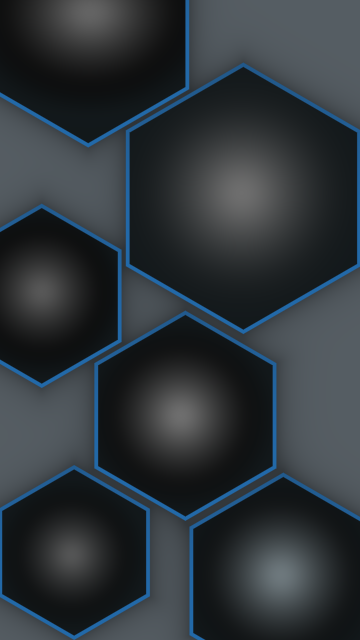
Give the GLSL for this background, as a Shadertoy shader.

```glsl
const int COUNT = 6;
const vec3 SLATE = vec3(0.335, 0.365, 0.388);
const vec3 RIM_DARK = vec3(0.068, 0.092, 0.102);
const vec3 BLUE = vec3(0.135, 0.410, 0.660);
const vec3 DEEP_BLUE = vec3(0.130, 0.345, 0.540);
const float LINE_WIDTH = 0.0105;

// Signed distance to a pointy-topped hexagon with the given corner radius
float hexDistance(vec2 p, float radius) {
    const vec3 k = vec3(-0.8660, 0.5, 0.5774);
    float apothem = radius * 0.8660;
    p = abs(p.yx);
    p -= 2.0 * min(dot(k.xy, p), 0.0) * k.xy;
    p -= vec2(clamp(p.x, -k.z * apothem, k.z * apothem), apothem);
    return length(p) * sign(p.y);
}

// Antialiased coverage of the inside of a shape
float coverage(float d, float pixel) {
    return 1.0 - smoothstep(-0.75 * pixel, 0.75 * pixel, d);
}

// Dark panel: soft lamp in the middle, black ring, cool rim
vec3 panelColor(vec2 p, float size, float brightness, float rim, vec3 tint) {
    float r = length(p) / size;
    float lamp = 0.86 * exp(-r * r) + 0.14 * exp(-6.0 * r * r);
    vec3 base = RIM_DARK * mix(rim, 1.0, smoothstep(1.2, 2.1, r));
    return base * (1.0 - lamp) + brightness * lamp * tint;
}

void mainImage(out vec4 fragColor, in vec2 fragCoord) {
    // One unit is the canvas width
    vec2 uv = fragCoord / iResolution.x;
    float pixel = 1.0 / iResolution.x;

    // Centre x, centre y, corner radius, ring level
    vec4 hexes[COUNT] = vec4[](
        vec4(0.245, 1.692, 0.324, 0.05), vec4(0.676, 1.227, 0.377, 0.80),
        vec4(0.116, 0.956, 0.256, 0.15), vec4(0.515, 0.623, 0.292, 0.15),
        vec4(0.206, 0.243, 0.243, 0.35), vec4(0.787, 0.164, 0.301, 0.25));
    // Lamp offset x, offset y, size, brightness
    vec4 lamps[COUNT] = vec4[](
        vec4(0.005, 0.051, 0.145, 0.39), vec4(-0.005, 0.014, 0.190, 0.43),
        vec4(0.000, 0.012, 0.122, 0.34), vec4(-0.013, 0.000, 0.138, 0.43),
        vec4(-0.007, -0.007, 0.108, 0.33), vec4(-0.007, 0.016, 0.148, 0.46));
    // Lamp stretch, coolness
    vec2 styles[COUNT] = vec2[](
        vec2(1.25, 0.0), vec2(1.0, 0.0), vec2(1.0, 0.0),
        vec2(1.0, 0.0), vec2(1.0, 0.1), vec2(1.0, 1.0));

    // Slate ground with soft shadows around every panel
    vec3 color = SLATE;
    for (int i = 0; i < COUNT; i++) {
        float d = hexDistance(uv - hexes[i].xy, hexes[i].z);
        color *= 1.0 - 0.30 * exp(-max(d, 0.0) / 0.035);
    }

    // Panels with blue outlines
    for (int i = 0; i < COUNT; i++) {
        vec2 p = uv - hexes[i].xy;
        float d = hexDistance(p, hexes[i].z);
        vec2 lampPoint = (p - lamps[i].xy) / vec2(styles[i].x, 1.0);
        vec3 tint = mix(vec3(1.0), vec3(0.93, 1.02, 1.06), styles[i].y);
        vec3 panel = panelColor(lampPoint, lamps[i].z, lamps[i].w, hexes[i].w, tint);
        vec3 outline = mix(BLUE, DEEP_BLUE, smoothstep(-0.1, 0.4, p.y));
        color = mix(color, outline, coverage(d, pixel));
        color = mix(color, panel, coverage(d + LINE_WIDTH, pixel));
    }
    fragColor = vec4(color, 1.0);
}
```
